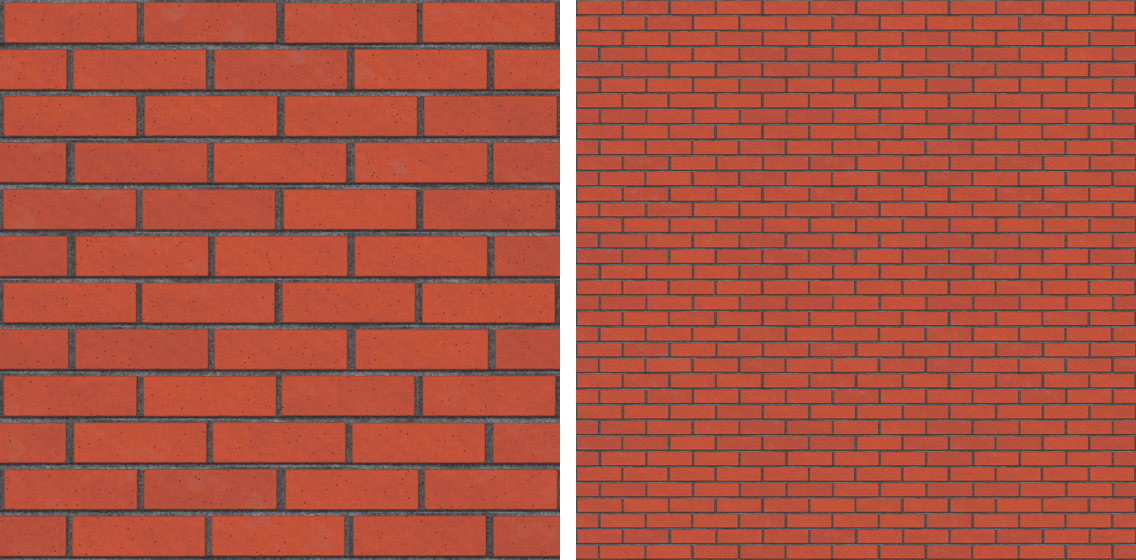
Left, the tile; right, the same tile 3 across and 3 down.
This texture is drawn by a three.js fragment shader. Its source:

```glsl
#define COLS 4.0
#define ROWS 12.0
#define HALF_BRICK vec2(0.1187, 0.0360)
#define CORNER 0.0020
#define SOFT 0.0011
#define JITTER vec2(0.0022, 0.0005)
#define PIT_GRID 96.0
#define GRAIN_GRID 256.0
#define PIT_SHARE 0.13
#define SCUFF 0.30
#define TAU 6.2831853

varying vec2 vUv;

const vec3 BRICK_DULL = vec3(0.705, 0.310, 0.240);
const vec3 BRICK_WARM = vec3(0.765, 0.325, 0.230);
const vec3 BRICK_RIM = vec3(0.790, 0.320, 0.190);
const vec3 BRICK_PIT = vec3(0.400, 0.180, 0.150);
const vec3 SCUFF_PALE = vec3(0.640, 0.430, 0.420);
const vec3 MORTAR_DARK = vec3(0.225, 0.200, 0.200);
const vec3 MORTAR_LIGHT = vec3(0.430, 0.435, 0.450);

float hash(vec2 p) {
  return fract(sin(dot(p, vec2(127.1, 311.7))) * 4375.85);
}

// Wrapping cellular noise: distance to the nearest point, and its id
vec2 cells(vec2 uv, float grid) {
  vec2 p = uv * grid;
  vec2 base = floor(p);
  vec2 nearest = vec2(9.0, 0.0);
  for (int y = -1; y <= 1; y++) {
    for (int x = -1; x <= 1; x++) {
      vec2 cell = base + vec2(float(x), float(y));
      vec2 key = mod(cell, grid);
      vec2 point = cell + vec2(hash(key), hash(key + 41.3));
      float d = length(p - point);
      if (d < nearest.x) nearest = vec2(d, hash(key + 87.9));
    }
  }
  return nearest;
}

// Layered sines on whole frequencies, each layer bent by the last
float clouds(vec2 uv, vec2 freq, float phase) {
  float sum = 0.0;
  float amp = 0.5;
  for (int i = 0; i < 6; i++) {
    sum += amp * sin(TAU * dot(freq, uv) + phase + 3.0 * sum);
    freq = vec2(freq.x - freq.y, freq.x + freq.y);
    amp *= 0.72;
    phase += 1.9;
  }
  return sum;
}

void main() {
  // Running bond: every other course moves by half a brick
  float row = floor(vUv.y * ROWS);
  float shift = 0.5 * (1.0 - mod(row, 2.0)) + 0.02 * (hash(vec2(row, 5.0)) - 0.5);
  vec2 grid = vec2(vUv.x * COLS + shift, vUv.y * ROWS);
  vec2 id = vec2(mod(floor(grid.x), COLS), row);
  float seed = hash(id + 3.7);
  vec2 offset = (vec2(seed, hash(id + 19.1)) - 0.5) * 2.0 * JITTER;
  vec2 q = (fract(grid) - 0.5) / vec2(COLS, ROWS) - offset - vec2(0.0, 0.0010);

  // Surface noise
  vec2 grain = cells(vUv, GRAIN_GRID);
  vec2 pits = cells(vUv, PIT_GRID);
  float mottle = clouds(vUv, vec2(3.0, 8.0), seed * TAU);
  float rough = clouds(vUv, vec2(23.0, 31.0), 1.0);

  // Brick outline with a slightly worn edge
  vec2 e = abs(q) - HALF_BRICK + CORNER;
  float d = length(max(e, 0.0)) + min(max(e.x, e.y), 0.0) - CORNER;
  d += 0.0004 * rough + 0.0006 * (grain.y - 0.5);

  // Mortar: shadow under each brick, pale ledge above the next
  float below = -q.y - HALF_BRICK.y;
  float ledge = q.y > 0.0 ? 1.0 : smoothstep(0.0015, 0.0060, below);
  ledge *= 0.78 + 0.35 * clouds(vUv, vec2(2.0, 3.0), row * 1.7);
  float bed = smoothstep(-0.0015, 0.0010, abs(q.y) - HALF_BRICK.y);
  float upright = 0.48 + 0.25 * (hash(id + 61.0) - 0.5);
  upright -= 0.25 * smoothstep(0.0035, 0.0, q.x - HALF_BRICK.x) * step(0.0, q.x);
  float lit = mix(upright, ledge, bed);
  vec3 mortar = mix(MORTAR_DARK, MORTAR_LIGHT, clamp(lit, 0.0, 1.0));
  mortar *= 1.0 + 0.32 * (grain.y - 0.5) + 0.06 * rough;

  // Brick face: tone per brick, mottling, grain and a warm rim
  vec3 brick = mix(BRICK_DULL, BRICK_WARM, clamp(hash(id + 7.3) + 0.35 * mottle, 0.0, 1.0));
  float rim = smoothstep(-0.0065, -0.0015, d);
  brick = mix(brick, BRICK_RIM, 0.55 * rim * step(-0.03, q.y));
  brick *= 1.0 + 0.05 * (grain.y - 0.5) + 0.015 * rough;

  // Pale scuffs on some bricks, small pits on all
  float worn = smoothstep(0.35, 0.95, hash(id + 29.0));
  float patchy = smoothstep(0.35, 1.15, mottle + 0.25 * rough);
  brick = mix(brick, SCUFF_PALE, SCUFF * worn * patchy);
  float pit = step(pits.y, PIT_SHARE) * smoothstep(0.24, 0.06, pits.x);
  brick = mix(brick, BRICK_PIT, pit * (0.25 + 3.5 * pits.y));

  // Darkened arris, deeper along the bottom
  float arris = smoothstep(-0.0028, 0.0004, d);
  brick *= 1.0 - arris * mix(0.18, 0.42, step(q.y, -0.032));

  vec3 color = mix(brick, mortar, smoothstep(-SOFT, SOFT, d));
  gl_FragColor = vec4(color, 1.0);
}
```
